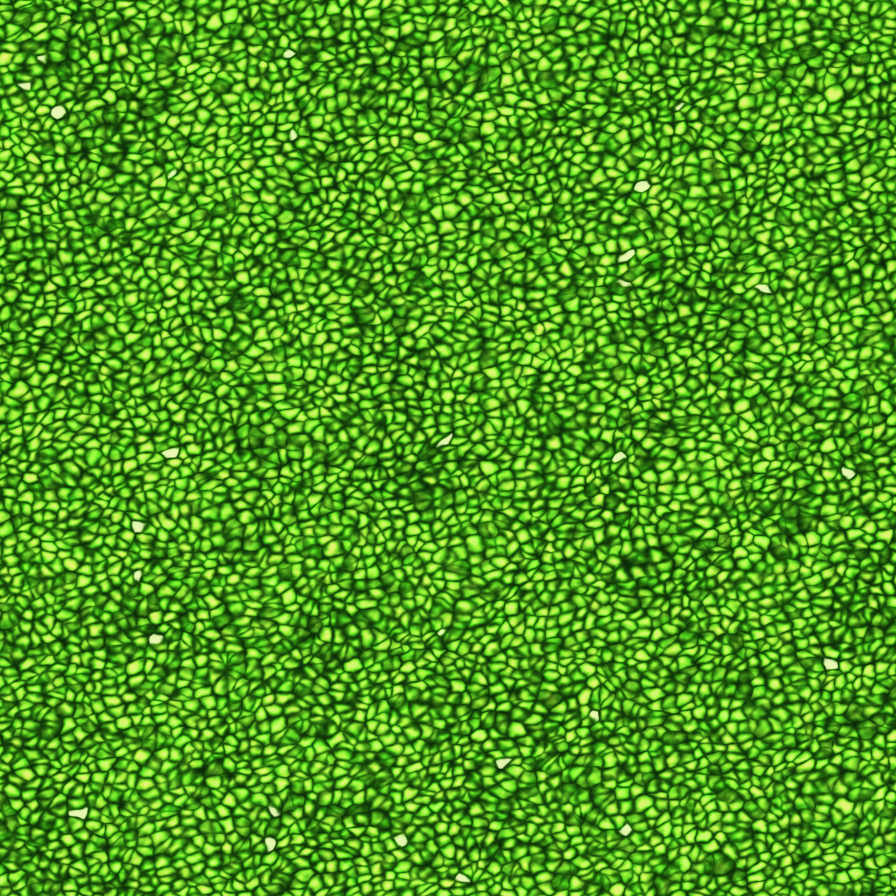
Reproduce this texture procedurally as a Shadertoy shader.

```glsl
const vec2 GRAIN_COUNT = vec2(70.0, 87.0);
const float GRAIN_TILT = 0.25;

const vec3 CREVICE = vec3(0.03, 0.13, 0.03);
const vec3 SHADE   = vec3(0.09, 0.27, 0.04);
const vec3 FOREST  = vec3(0.18, 0.47, 0.06);
const vec3 LEAF    = vec3(0.31, 0.65, 0.11);
const vec3 BRIGHT  = vec3(0.43, 0.86, 0.16);
const vec3 LIME    = vec3(0.66, 0.96, 0.23);
const vec3 PALE    = vec3(0.83, 0.97, 0.44);
const vec3 CREAM   = vec3(0.93, 0.97, 0.74);

vec2 hash2(vec2 p) {
    vec3 q = fract(p.xyx * vec3(0.1031, 0.1030, 0.0973));
    q += dot(q, q.yzx + 33.33);
    return fract((q.xx + q.yz) * q.zy);
}

float cornerSlope(vec2 cell, vec2 corner, vec2 f) {
    float angle = 6.2832 * hash2(cell + corner).x;
    return dot(vec2(cos(angle), sin(angle)), f - corner);
}

// Gradient noise, roughly -0.7 to 0.7
float gradientNoise(vec2 p) {
    vec2 i = floor(p), f = fract(p);
    vec2 w = f * f * f * (f * (f * 6.0 - 15.0) + 10.0);
    float low = mix(cornerSlope(i, vec2(0, 0), f), cornerSlope(i, vec2(1, 0), f), w.x);
    float high = mix(cornerSlope(i, vec2(0, 1), f), cornerSlope(i, vec2(1, 1), f), w.x);
    return mix(low, high, w.y);
}

vec2 warp(vec2 p, float frequency, float amount) {
    vec2 q = p * frequency;
    return p + amount * vec2(gradientNoise(q), gradientNoise(q + 57.3));
}

// Nearest distance, second distance, and the id of the nearest grain
vec4 nearestGrains(vec2 p) {
    vec2 cell = floor(p), f = fract(p), id = cell;
    float first = 8.0, second = 8.0;
    for (int y = -1; y <= 1; y++) {
        for (int x = -1; x <= 1; x++) {
            vec2 offset = vec2(x, y);
            vec2 center = offset + mix(vec2(0.06), vec2(0.94), hash2(cell + offset));
            float d = length(center - f);
            if (d < first) {
                second = first;
                first = d;
                id = cell + offset;
            } else {
                second = min(second, d);
            }
        }
    }
    return vec4(first, second, id);
}

vec3 blend(vec3 base, vec3 next, float start, float end, float level) {
    return mix(base, next, clamp((level - start) / (end - start), 0.0, 1.0));
}

// Level is a rank from 0 to 1, so stop spacing sets each colour's share
vec3 greenRamp(float level) {
    vec3 color = blend(CREVICE, SHADE, 0.0, 0.08, level);
    color = blend(color, FOREST, 0.08, 0.25, level);
    color = blend(color, LEAF, 0.25, 0.48, level);
    color = blend(color, BRIGHT, 0.48, 0.72, level);
    color = blend(color, LIME, 0.72, 0.90, level);
    return blend(color, PALE, 0.90, 0.985, level);
}

vec3 grainField(vec2 uv) {
    // Tilted, slightly flattened grains with uneven outlines
    float c = cos(GRAIN_TILT), s = sin(GRAIN_TILT);
    vec2 along = vec2(c * uv.x + s * uv.y, c * uv.y - s * uv.x) + 2.0;
    vec2 p = along * GRAIN_COUNT;
    vec2 q = warp(warp(p, 0.17, 0.9), 0.9, 0.4);
    vec4 grain = nearestGrains(q);
    vec2 traits = hash2(grain.zw + 211.0);

    // Rounded relief, grain brightness and fine irregularity
    float gap = grain.y - grain.x;
    float body = smoothstep(0.0, 0.3, gap);
    float relief = grain.y - 1.6 * sqrt(grain.x * grain.x + 0.012);
    float tone = (relief - 0.05) * 3.2;
    tone += body * (traits.x - 0.5) * 1.1;
    tone += 1.1 * gradientNoise(p * 1.7 + 31.0);
    tone += 0.4 * gradientNoise(p * 0.12 + 83.0);

    // Logistic curve evens out the tones
    float level = 1.0 / (1.0 + exp(-1.7 * tone));
    vec3 color = greenRamp(level);

    // Small shifts between cool and yellow green
    float hue = gradientNoise(p * 0.8 + 140.0);
    color += hue * vec3(0.16, -0.03, 0.05) * smoothstep(0.05, 0.4, level);

    // Rare bleached grains
    float fleck = step(0.995, traits.y) * smoothstep(0.1, 0.4, gap);
    return mix(color, CREAM, fleck * 0.9);
}

void mainImage(out vec4 fragColor, in vec2 fragCoord) {
    float size = min(iResolution.x, iResolution.y);
    // Four samples per pixel smooth the edges
    vec3 color = vec3(0.0);
    for (int i = 0; i < 4; i++) {
        vec2 shift = vec2(i % 2, i / 2) * 0.5 - 0.25;
        color += grainField((fragCoord + shift) / size);
    }
    fragColor = vec4(clamp(color * 0.25, 0.0, 1.0), 1.0);
}
```
